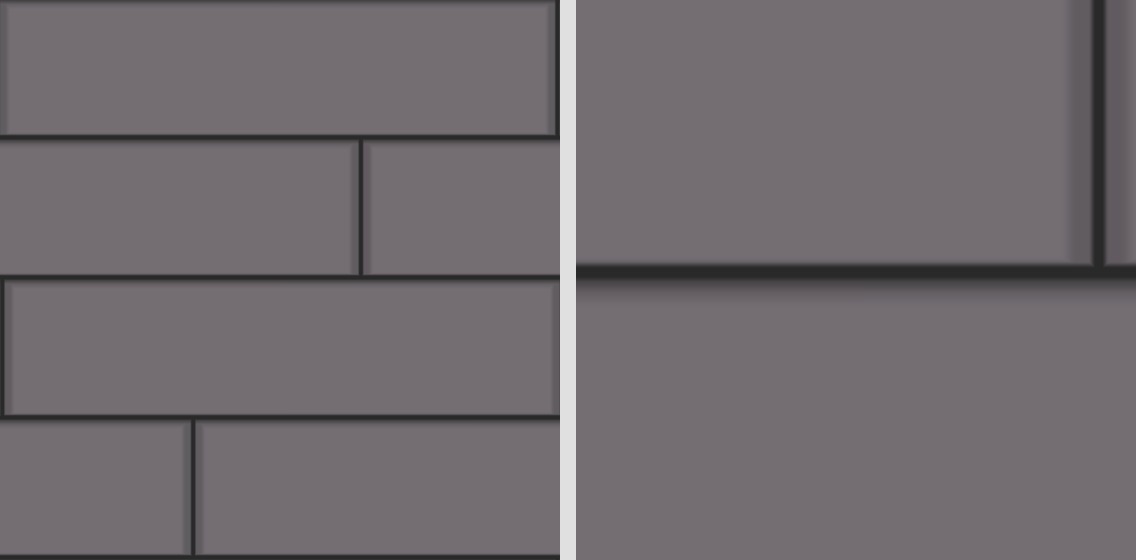
Left, the full canvas; right, a detail of the centre.
Give the GLSL for this pattern, as a WebGL 2 fragment shader.

```glsl
#version 300 es
precision highp float;
// Four courses of long grey bricks, one brick per course, with staggered joints.
// Each course is measured by its distances to the mortar lines; soft bevels,
// a shadow under the upper line and a dark mortar core are layered from those.

uniform vec2 u_resolution;
out vec4 outColor;

// Layout, in units of the canvas
const float ROWS = 4.0;
const float ROW_SHIFT = 0.0047;                          // height of the lowest line
const vec4 JOINT_X = vec4(0.345, 0.004, 0.6445, 0.9955); // bottom course first

// Mortar core: half widths and edge softness
const float BED_HALF = 0.0043;
const float JOINT_HALF = 0.0040;
const float CORE_SOFT = 0.0022;

// Bevels: where each one starts and ends, measured from the line centre
const vec2 SIDE_BEVEL = vec2(0.013, 0.023);
const vec2 TOP_BEVEL = vec2(0.009, 0.022);
const vec2 BOTTOM_BEVEL = vec2(0.004, 0.009);
const vec2 TOP_SHADOW = vec2(0.005, 0.013);
const float TINT_AMOUNT = 0.016;

// Colours
const vec3 FACE = vec3(0.453, 0.430, 0.450);
const vec3 BEVEL = vec3(0.380, 0.360, 0.378);
const vec3 SHADOW = vec3(0.280, 0.270, 0.278);
const vec3 MORTAR = vec3(0.160, 0.160, 0.160);
const vec3 WARM_TINT = vec3(1.0, -0.6, 0.2);

float hash(vec2 p) {
    return fract(sin(dot(p, vec2(127.1, 311.7))) * 43758.5453);
}

float ramp(vec2 span, float d) {
    return smoothstep(span.x, span.y, d);
}

// 0 inside a mortar line, 1 outside it
float outsideLine(float d, float halfWidth, float soft) {
    return smoothstep(halfWidth - soft, halfWidth + soft, d);
}

void main() {
    vec2 uv = gl_FragCoord.xy / u_resolution;
    float pixel = 1.0 / min(u_resolution.x, u_resolution.y);
    float soft = max(CORE_SOFT, pixel);

    // Course index and distances to the lines below and above
    float y = (uv.y - ROW_SHIFT) * ROWS;
    int row = int(mod(floor(y), ROWS));
    float below = fract(y) / ROWS;
    float above = 1.0 / ROWS - below;

    // Wrapped signed distance to the upright joint
    float fromJoint = fract(uv.x - JOINT_X[row] + 0.5) - 0.5;
    float side = abs(fromJoint);

    // Bevel, slightly warmer or cooler on each end of each brick
    float tint = hash(vec2(float(row), step(0.0, fromJoint))) - 0.5;
    vec3 bevelColor = BEVEL + WARM_TINT * tint * TINT_AMOUNT;
    float flatness = min(ramp(SIDE_BEVEL, side),
                     min(ramp(TOP_BEVEL, above), ramp(BOTTOM_BEVEL, below)));
    vec3 color = mix(bevelColor, FACE, flatness);

    // Shadow cast by the course above
    color = mix(SHADOW, color, ramp(TOP_SHADOW, above));

    // Dark mortar core
    float brick = min(outsideLine(min(below, above), BED_HALF, soft),
                      outsideLine(side, JOINT_HALF, soft));
    color = mix(MORTAR, color, brick);

    outColor = vec4(color, 1.0);
}
```
